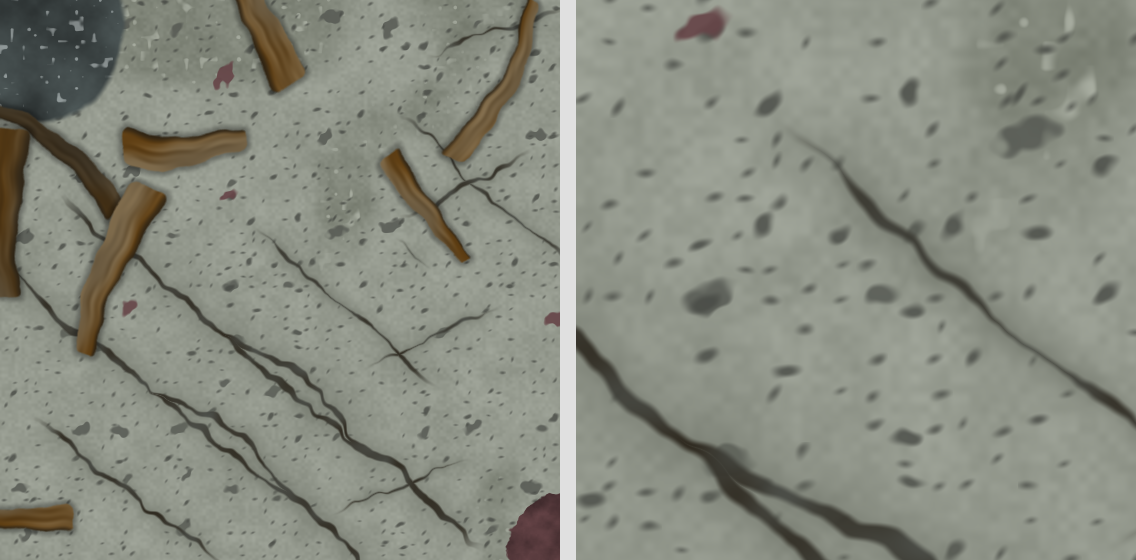
Left: the whole. Right: its middle third, enlarged.
Reproduce this texture procedurally as a WebGL 2 fragment shader.

```glsl
#version 300 es
precision highp float;
// Pale shore stone with diagonal cracks, grey flecks and strips of brown weed.
// Noise shades the stone; cracks, flecks and weed are distance shapes placed
// by simple progressions and hashed grids, then painted from back to front.

#define STONE vec3(0.59, 0.61, 0.565)
#define SHADE vec3(0.46, 0.48, 0.43)
#define SLATE vec3(0.28, 0.29, 0.27)
#define TAN vec3(0.45, 0.38, 0.27)
#define BROWN vec3(0.35, 0.23, 0.07)
#define DARK vec3(0.15, 0.125, 0.085)
#define PLUM vec3(0.33, 0.22, 0.23)
#define SOFT 0.0025
#define BLADES 6
#define CRACKS 6
#define BRANCHES 4

uniform vec2 u_resolution;
out vec4 fragColor;

float hash(vec2 p) {
  return fract(sin(dot(p, vec2(127.1, 311.7))) * 43758.5453);
}

float noise(vec2 p) {
  vec2 i = floor(p), f = fract(p);
  f = f * f * (3.0 - 2.0 * f);
  return mix(mix(hash(i), hash(i + vec2(1, 0)), f.x),
             mix(hash(i + vec2(0, 1)), hash(i + vec2(1, 1)), f.x), f.y);
}

float fbm(vec2 p) {
  float sum = 0.0, amp = 0.5;
  for (int i = 0; i < 5; i++) {
    sum += amp * noise(p);
    p = p * 2.03 + 17.3;
    amp *= 0.5;
  }
  return sum;
}

vec2 turn(vec2 p, float a) {
  float c = cos(a), s = sin(a);
  return vec2(c * p.x + s * p.y, c * p.y - s * p.x);
}

float cover(float d) { return 1.0 - smoothstep(-SOFT, SOFT, d); }

// Elongated chips, at most one in each cell of a grid
float flecks(vec2 p, float cells, float chance, float size, float seed) {
  vec2 id = floor(p * cells);
  float r = size * mix(0.45, 1.0, hash(id + seed + 3.1));
  vec2 spot = 0.5 + 0.4 * (vec2(hash(id + seed), hash(id + seed + 7.7)) - 0.5);
  vec2 q = (fract(p * cells) - spot) / cells;
  q = turn(q, 0.55 + 1.2 * (hash(id + seed + 5.3) - 0.5));
  q += r * 0.7 * (vec2(noise(p * 90.0), noise(p * 90.0 + 40.0)) - 0.5);
  float d = (length(q / vec2(1.0, 0.52)) - r) * 0.6;
  return cover(d) * step(hash(id + seed + 9.9), chance);
}

// A ragged crack: x is the dark line, y the soft shade around it
vec2 crack(vec2 p, float angle, float offset, float mid, float reach, float width) {
  vec2 q = turn(p, angle) - vec2(mid, offset);
  q.y += 0.045 * (fbm(q.xx * 5.0 + offset * 31.0) - 0.5);
  q.y += 0.012 * (noise(vec2(q.x * 45.0, offset * 9.0)) - 0.5);
  float gap = 0.18 * max(reach - 0.3, 0.0) * smoothstep(0.18, 0.0, abs(q.x - 0.05));
  float d = min(abs(q.y), abs(q.y - gap));
  float fade = smoothstep(reach, reach - 0.08, abs(q.x));
  float w = width * (0.15 + 1.3 * noise(vec2(q.x * 28.0, offset * 50.0)));
  return fade * vec2(cover(d - w), exp(-d / (width * 4.0)));
}

// A strip of weed with a contact shadow, streaks and a dark lower rim
vec3 blade(vec3 col, vec2 p, vec2 mid, float angle, vec2 size, float gloom) {
  vec2 q = turn(p - mid, angle);
  q.y += 0.9 * q.x * q.x - 0.008 + 0.012 * (noise(q.xx * 18.0 + angle) - 0.5);
  float w = size.y * (0.8 + 0.3 * q.x / size.x);
  vec2 e = abs(q) - vec2(size.x, w) + 0.4 * w;
  float d = length(max(e, 0.0)) + min(max(e.x, e.y), 0.0) - 0.4 * w;
  d += 0.007 * (fbm(p * 40.0) - 0.5);
  float side = q.y / w;
  float streak = noise(vec2(q.x * 16.0, q.y * 130.0));
  float patches = noise(q * vec2(9.0, 22.0) + angle * 5.0);
  vec3 weed = mix(BROWN, TAN, smoothstep(0.3, 1.1, 0.35 * side + patches + 0.3 * streak));
  weed = mix(weed, DARK, 0.75 * smoothstep(-0.55, -1.0, side));
  weed = mix(weed, DARK, gloom * (0.5 + 0.5 * patches)) * (0.9 + 0.25 * streak);
  col *= 1.0 - 0.3 * smoothstep(0.014, 0.0, d);
  return mix(col, weed, cover(d));
}

void main() {
  vec2 p = gl_FragCoord.xy / u_resolution;

  // Stone, mottled and grained, with a damp hollow near the top
  float damp = smoothstep(0.54, 0.76, fbm(p * 4.0 + 2.7));
  damp = max(damp, 0.8 * smoothstep(1.2, 0.7, length((p - vec2(0.36, 0.97)) / vec2(0.27, 0.13))));
  vec3 col = mix(STONE, SHADE, damp * 0.85);
  col += 0.08 * (fbm(p * 24.0) - 0.5) + 0.045 * (noise(p * 170.0) - 0.5);
  col += 0.16 * smoothstep(0.8, 0.95, noise(p * 75.0)) * damp;

  // Flecks in three sizes and a few plum scraps
  col = mix(col, SLATE * 1.2, 0.85 * flecks(p, 11.0, 0.32, 0.021, 1.0));
  col = mix(col, SLATE, 0.8 * flecks(p + 0.03, 26.0, 0.25, 0.009, 23.0));
  col = mix(col, SLATE, 0.7 * flecks(p, 52.0, 0.3, 0.0045, 51.0));
  col = mix(col, PLUM * 1.2, 0.9 * flecks(p + 0.07, 5.0, 0.16, 0.026, 77.0));

  // Long parallel cracks, then short branches across them
  vec2 lines = vec2(0.0);
  for (int i = 0; i < CRACKS; i++) {
    float k = float(i), reach = 0.3 + 0.25 * cos(1.25 * (k - 1.5));
    lines = max(lines, crack(p, -0.69, 0.24 + 0.165 * k, 0.1 + 0.03 * k, reach, 0.001 + 0.009 * reach));
  }
  for (int i = 0; i < BRANCHES; i++) {
    float k = float(i);
    lines = max(lines, crack(p, 0.45, 0.22 * k - 0.2, 0.7 + 0.17 * k, 0.14, 0.003));
  }
  col = mix(col, SHADE * 0.85, 0.55 * lines.y);
  col = mix(col, mix(DARK, SLATE, noise(p * 35.0)), 0.9 * lines.x);

  // Dark wet boulder in the upper left corner
  float boulder = length((p - vec2(0.07, 0.95)) / vec2(0.15, 0.165)) - 1.0;
  boulder = 0.15 * boulder + 0.03 * (fbm(p * 9.0) - 0.5);
  vec3 wet = SLATE * vec3(0.85, 0.93, 1.0) * (0.6 + 0.8 * fbm(p * 14.0));
  wet += 0.3 * smoothstep(0.78, 0.95, noise(p * 95.0));
  col = mix(col, wet, 1.0 - smoothstep(-0.006, 0.006, boulder));

  // Weed: two dim fronds at the left edge, then scattered strips
  col = blade(col, p, vec2(0.1, 0.73), -0.68, vec2(0.15, 0.021), 0.8);
  col = blade(col, p, vec2(0.005, 0.62), 1.57, vec2(0.15, 0.045), 0.4);
  for (int i = 0; i < BLADES; i++) {
    float k = float(i);
    vec2 mid = fract(vec2(0.2, 0.52) + k * vec2(0.565, 0.11));
    vec2 size = vec2(0.13 + 0.03 * cos(k * 2.0), 0.027 + 0.007 * cos(k * 3.0));
    col = blade(col, p, mid, 1.18 + 1.02 * k, size, 0.0);
  }

  // Plum tuft in the lower right corner
  float tuft = length(p - vec2(1.01, 0.04)) - 0.1 + 0.09 * (fbm(p * 16.0) - 0.5);
  col = mix(col, PLUM * (0.5 + 0.9 * fbm(p * 28.0)), cover(tuft));

  fragColor = vec4(clamp(col, 0.0, 1.0), 1.0);
}
```
